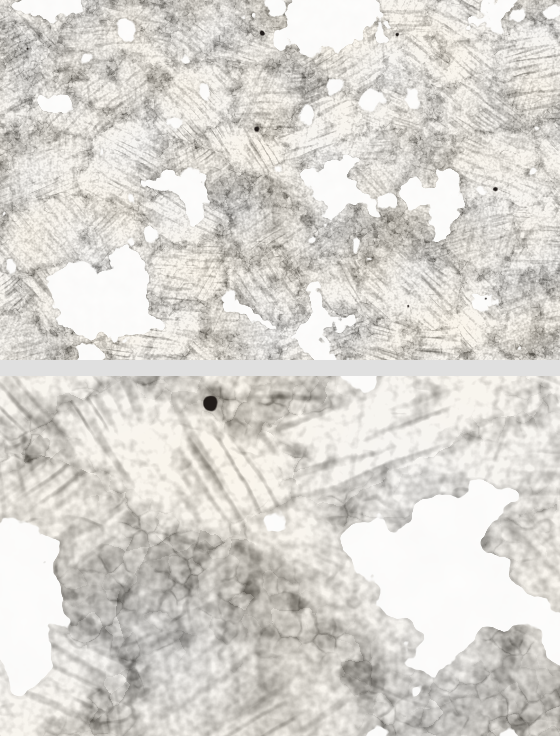
Top, the full canvas; bottom, a detail of the centre.
This texture is drawn by a WebGL 1 fragment shader. Its source:

```glsl
precision highp float;
// Thin section of a pale rock: warped Voronoi grains with cleavage lines,
// granular dark seams between them, white voids and a few opaque specks.
// Gradient noise bends the outlines and mottles the surface.
uniform vec2 u_resolution;
#define GRAIN_SCALE vec2(4.8, 6.4)
#define CRYSTAL_SCALE 54.0
#define BASE_TONE 0.925
#define SEAM_WIDTH 0.32
#define SEAM_DEPTH 0.165
#define FINE_LINES 84.0
#define BOLD_LINES 50.0
#define LINE_DEPTH 0.25
#define MOTTLE 0.115
#define VOID_WARP 0.12
#define VOID_COLOR vec3(0.988, 0.986, 0.982)
#define SPECK_COLOR vec3(0.13, 0.11, 0.10)

vec2 hash2(vec2 p) {
  vec3 q = fract(p.xyx * vec3(0.1031, 0.1030, 0.0973));
  q += dot(q, q.yzx + 33.33);
  return fract((q.xx + q.yz) * q.zy);
}
float cornerSlope(vec2 cell, vec2 offset) {
  float angle = 6.2832 * hash2(cell).x;
  return dot(vec2(cos(angle), sin(angle)), offset);
}
float gradientNoise(vec2 p) {
  vec2 i = floor(p), f = fract(p);
  vec2 w = f * f * f * (f * (f * 6.0 - 15.0) + 10.0);
  vec2 e = vec2(1.0, 0.0);
  float low = mix(cornerSlope(i, f), cornerSlope(i + e, f - e), w.x);
  float high = mix(cornerSlope(i + e.yx, f - e.yx), cornerSlope(i + 1.0, f - 1.0), w.x);
  return mix(low, high, w.y);
}
float fbm(vec2 p) {
  float sum = 0.0, amp = 1.0;
  for (int k = 0; k < 4; k++) {
    sum += amp * gradientNoise(p);
    p = mat2(1.6, 1.2, -1.2, 1.6) * p + 17.3;
    amp *= 0.5;
  }
  return sum;
}
// xy: cell id, z: gap between nearest and second nearest centre
vec3 voronoi(vec2 p) {
  vec2 base = floor(p), id = base;
  float near = 9.0, next = 9.0;
  for (int y = -1; y <= 1; y++)
    for (int x = -1; x <= 1; x++) {
      vec2 cell = base + vec2(float(x), float(y));
      float d = length(cell + hash2(cell) - p);
      if (d < near) { next = near; near = d; id = cell; }
      else next = min(next, d);
    }
  return vec3(id, next - near);
}
// Signed distance to discs of random radius, one per occupied grid cell
float scatter(vec2 p, float scale, float chance, float minR, float maxR) {
  vec2 base = floor(p * scale);
  float d = 1.0;
  for (int y = -1; y <= 1; y++)
    for (int x = -1; x <= 1; x++) {
      vec2 cell = base + vec2(float(x), float(y));
      vec2 h = hash2(cell + scale * 7.0);
      vec2 centre = (cell + 0.1 + 0.8 * hash2(cell + 51.0)) / scale;
      if (h.x < chance) d = min(d, length(p - centre) - mix(minR, maxR, h.y * h.y));
    }
  return d;
}
// Darkness of cleavage lines running along one direction
float cleavage(vec2 p, float angle, float seed) {
  vec2 dir = vec2(cos(angle), sin(angle));
  vec2 q = vec2(dot(p, dir), dot(p, vec2(-dir.y, dir.x))) + seed;
  float fine = smoothstep(0.04, 0.4, gradientNoise(q * vec2(11.0, FINE_LINES)));
  float bold = 1.0 - smoothstep(0.02, 0.16, abs(gradientNoise(q * vec2(3.0, BOLD_LINES))));
  return 0.6 * fine + 0.8 * bold * smoothstep(-0.1, 0.3, gradientNoise(q * 13.0));
}

void main() {
  vec2 p = gl_FragCoord.xy / u_resolution.y;
  float px = 1.0 / u_resolution.y;
  vec2 warp = vec2(fbm(p * 7.0 + 3.0), fbm(p * 7.0 + 41.0));
  vec2 fray = vec2(fbm(p * 27.0 + 5.0), fbm(p * 27.0 + 63.0));
  float cloud = fbm(p * vec2(2.4, 4.2) + 9.0);
  // Grains and their cleavage
  vec3 grain = voronoi((p + 0.06 * warp + 0.008 * fray) * GRAIN_SCALE);
  vec2 trait = hash2(grain.xy + 13.0);
  float angle = mix(-1.15, 0.85, trait.x);
  vec2 bent = p + 0.006 * warp;
  float lines = cleavage(bent, angle, trait.y * 20.0) * mix(0.45, 1.1, trait.y);
  lines += 0.4 * cleavage(bent, angle + 1.1, trait.x * 20.0) * step(0.45, trait.x);
  float tone = BASE_TONE + 0.06 * (trait.y - 0.5);
  // Granular seams: small crystals, broken rims and dark clots
  float seam = 1.0 - smoothstep(0.02, SEAM_WIDTH, grain.z + 0.25 * fray.x + 0.24 * cloud);
  vec3 crystal = voronoi((p + 0.01 * fray) * CRYSTAL_SCALE);
  float rim = smoothstep(0.25, 0.0, crystal.z) * smoothstep(-0.3, 0.2, fray.y);
  float shade = hash2(crystal.xy + 77.0).x;
  float clot = smoothstep(0.08, 0.42, fbm(p * 34.0 + 30.0));
  float crack = smoothstep(0.07, 0.01, abs(fbm(p * vec2(8.0, 12.0) + 90.0)));
  tone -= LINE_DEPTH * lines * (1.0 - 0.5 * seam);
  tone -= seam * SEAM_DEPTH * (0.3 + 0.8 * shade + 0.7 * rim + 0.9 * clot);
  tone -= 0.11 * crack * smoothstep(-0.1, 0.35, fray.y);
  tone += MOTTLE * (fbm(p * 74.0) + 1.1 * gradientNoise(p * 160.0)) + 0.085 * cloud;
  // Warm grey with faint brown and blue patches
  float tint = 0.016 + 0.016 * gradientNoise(p * 6.0 + 70.0);
  vec3 color = clamp(tone, 0.34, 0.96) + vec3(0.8, 0.0, -1.5) * tint;
  // Voids with ragged, faintly outlined edges
  float large = scatter(p + VOID_WARP * warp + 0.016 * fray, 2.6, 0.95, 0.018, 0.155);
  float small = scatter(p + 0.025 * warp + 0.012 * fray, 10.0, 0.24, 0.005, 0.03);
  float hole = min(large, small);
  color -= 0.05 * smoothstep(0.007, 0.001, abs(hole - 0.003));
  color = mix(color, VOID_COLOR + 0.008 * fray.x, smoothstep(px, -1.5 * px, hole));
  // Opaque specks
  float speck = scatter(p + 0.004 * fray, 5.0, 0.2, 0.002, 0.007);
  color = mix(color, SPECK_COLOR, smoothstep(px, -px, speck));
  gl_FragColor = vec4(clamp(color, 0.0, 1.0), 1.0);
}
```
